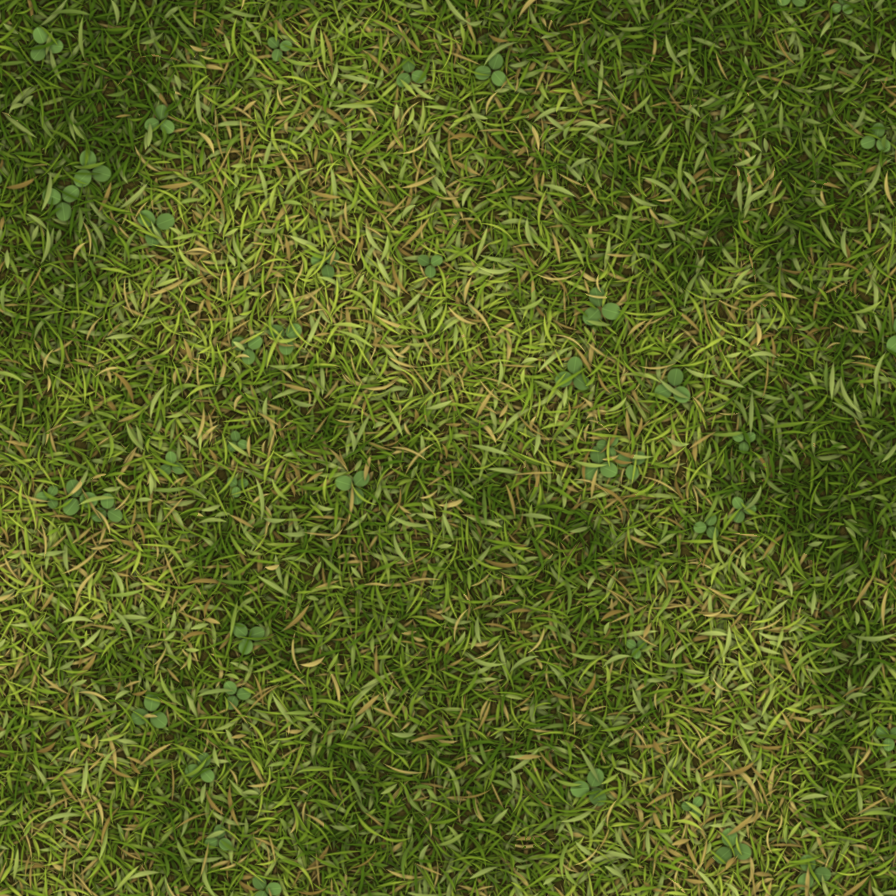
A WebGL 2 fragment shader for this texture:

```glsl
#version 300 es
precision highp float;
// Worn lawn seen from above: layers of curved, tapered grass blades are
// scattered on jittered grids over soil, each casting a soft shadow.
// Layered sines vary lush and dry areas; clover sits among the top blades.

uniform vec2 u_resolution;
out vec4 outColor;

const int BLADE_LAYERS = 17;
const int CLOVER_LAYER = 15;      // clover is drawn before this blade layer
const float BLADE_CELL = 0.027;
const float CLOVER_CELL = 0.062;
const vec2 BLADE_LENGTH = vec2(0.008, 0.025);   // half length, min and max
const vec2 BLADE_WIDTH = vec2(0.0012, 0.0028);  // half width, min and max
const float SHADOW_REACH = 0.0045;
const float SHADOW_DEPTH = 0.19;
const float SOFTNESS = 0.0015;

const vec3 SOIL = vec3(0.30, 0.27, 0.11);
const vec3 DEEP_GREEN = vec3(0.26, 0.37, 0.08);
const vec3 MID_GREEN = vec3(0.41, 0.51, 0.13);
const vec3 BRIGHT_GREEN = vec3(0.58, 0.64, 0.22);
const vec3 PALE_GREEN = vec3(0.58, 0.62, 0.36);
const vec3 STRAW = vec3(0.72, 0.65, 0.36);
const vec3 BROWN = vec3(0.48, 0.40, 0.19);
const vec3 CLOVER = vec3(0.40, 0.52, 0.25);

vec4 hash4(vec3 p) {
    vec4 q = fract(p.xyzx * vec4(0.1031, 0.1030, 0.0973, 0.1099));
    q += dot(q, q.wzxy + 33.33);
    return fract((q.xxyz + q.yzzw) * q.zywx);
}

vec2 rotate(vec2 p, float a) {
    float c = cos(a), s = sin(a);
    return vec2(c * p.x + s * p.y, c * p.y - s * p.x);
}

// Smooth irregular field, roughly -1 to 1.
float layeredSines(vec2 p) {
    float sum = 0.0, amp = 0.5;
    for (int i = 0; i < 5; i++) {
        p = rotate(p, 1.1) + 0.6 * sin(p.yx * 1.3 + float(i));
        sum += amp * sin(p.x) * cos(p.y * 0.9 + 1.7);
        p *= 1.75;
        amp *= 0.72;
    }
    return sum;
}

vec3 bladeColor(vec4 h, float dry) {
    float tone = clamp(mix(0.5, h.x, 0.85) + 0.85 * (dry - 0.5), 0.0, 1.0);
    vec3 c = mix(DEEP_GREEN, MID_GREEN, smoothstep(0.0, 0.5, tone));
    c = mix(c, BRIGHT_GREEN, smoothstep(0.5, 1.0, tone));
    c = mix(c, PALE_GREEN, 0.75 * smoothstep(0.72, 0.95, h.y));
    vec3 dead = mix(BROWN, STRAW, h.w);
    return mix(c, dead, step(h.z, 0.01 + 0.30 * dry));
}

void drawBlades(inout vec3 col, vec2 uv, float layer, float dry, float aa) {
    vec2 p = uv / BLADE_CELL + layer * vec2(7.37, 3.61) + 50.0;
    vec2 cell = floor(p);
    float light = mix(0.72, 1.10, layer / float(BLADE_LAYERS - 1));
    light *= 0.92 + 0.20 * dry;
    for (int j = -1; j <= 1; j++)
    for (int i = -1; i <= 1; i++) {
        vec2 id = cell + vec2(i, j);
        vec4 shape = hash4(vec3(id, layer));
        vec4 look = hash4(vec3(id.yx, layer + 41.0));
        vec2 q = rotate((p - id - shape.xy) * BLADE_CELL, shape.z * 6.2832);
        float len = mix(BLADE_LENGTH.x, BLADE_LENGTH.y, shape.w);
        float t = q.x / len;
        q.y += (look.w - 0.5) * 0.6 * len * t * t;
        float d = abs(q.y) - mix(BLADE_WIDTH.x, BLADE_WIDTH.y, look.y * look.y) * (1.0 - t * t);
        float within = 1.0 - smoothstep(0.8, 1.15, abs(t));
        col *= 1.0 - SHADOW_DEPTH * within * (1.0 - smoothstep(0.0, SHADOW_REACH, d));
        // Light falls across the fold and towards the tip.
        float sheen = 1.0 + 0.12 * t + 0.08 * clamp(q.y / BLADE_WIDTH.y, -1.0, 1.0);
        vec3 c = bladeColor(look, dry) * light * sheen;
        col = mix(col, c, within * (1.0 - smoothstep(-aa, aa, d)));
    }
}

// Three round leaflets per plant, kept to a few loose groups.
void drawClover(inout vec3 col, vec2 uv, float aa) {
    vec2 p = uv / CLOVER_CELL + 20.0;
    vec2 cell = floor(p);
    for (int j = -1; j <= 1; j++)
    for (int i = -1; i <= 1; i++) {
        vec2 id = cell + vec2(i, j);
        vec4 h = hash4(vec3(id, 91.0));
        float group = layeredSines(id * 0.55 + 4.0);
        if (h.z > 0.18 + 0.45 * group) continue;
        vec2 q = (p - id - h.xy) * CLOVER_CELL;
        float radius = mix(0.007, 0.013, h.w);
        for (int k = 0; k < 3; k++) {
            vec2 leaf = rotate(q, h.w * 40.0 + float(k) * 2.0944) - vec2(radius, 0.0);
            float d = length(leaf * vec2(1.0, 1.15)) - radius * 0.85;
            col *= 1.0 - 0.25 * (1.0 - smoothstep(0.0, SHADOW_REACH, d));
            float vein = 1.0 - smoothstep(0.0, 0.0015, abs(leaf.y));
            vec3 c = CLOVER * (0.92 + 0.08 * float(k) + 0.08 * vein + 8.0 * leaf.x);
            col = mix(col, c, 1.0 - smoothstep(-aa, aa, d));
        }
    }
}

void main() {
    vec2 uv = gl_FragCoord.xy / u_resolution.y;
    float aa = max(SOFTNESS, 0.7 / u_resolution.y);
    float patches = layeredSines(uv * 6.0 + 2.0);
    float tufts = layeredSines(uv * 31.0 + 9.0);
    float slope = dot(uv - 0.5, vec2(0.6, 0.8));
    float dry = clamp(0.49 + 0.62 * patches + 0.14 * tufts - 0.45 * slope, 0.0, 1.0);
    vec3 col = SOIL * (0.85 + 0.25 * layeredSines(uv * 140.0));
    for (int k = 0; k < BLADE_LAYERS; k++) {
        if (k == CLOVER_LAYER) drawClover(col, uv, aa);
        drawBlades(col, uv, float(k), dry, aa);
    }
    outColor = vec4(col, 1.0);
}
```
